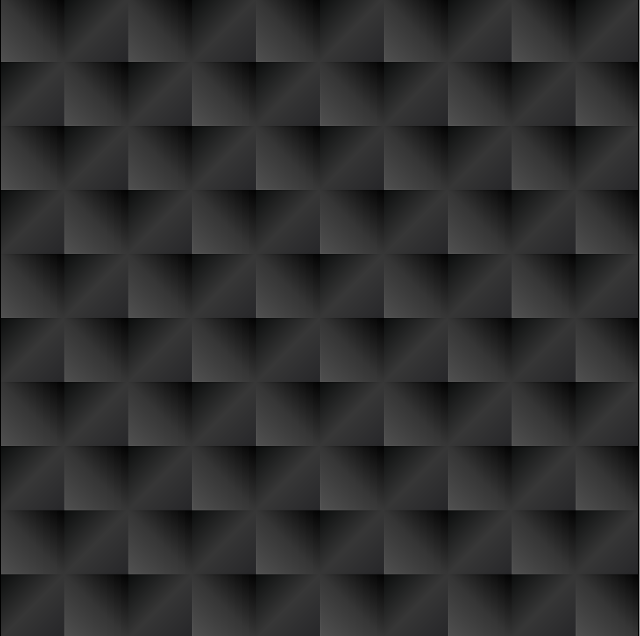
Give the GLSL for this pattern, as a Shadertoy shader.

```glsl
// Lengths are fractions of the canvas height
const vec2 CELL = vec2(0.10053, 0.1007);
const vec2 ORIGIN = vec2(0.0005, -0.0036);
const float PANEL_LEFT = 0.0017;
const float PANEL_RIGHT = 1.0034;
const float BORDER_WIDTH = 0.0019;
const float EDGE_WIDTH = 0.003;
const float EDGE_SHADE = 0.5;
const float EDGE_GLOW = 0.1;
const float BANDS = 9.0;
const float BAND_STRENGTH = 0.5;
const float TILE_VARIATION = 0.03;
const int SAMPLES = 3;

// Surroundings of the panel
const vec3 BORDER_COLOR = vec3(0.0);
const vec3 MARGIN_COLOR = vec3(0.9);

// Slope tile: bright lower left to black upper right
const vec3 SLOPE_LIGHT = vec3(0.315);
const vec3 SLOPE_MID = vec3(0.21);
const vec3 SLOPE_DARK = vec3(0.005);

// Ridge tile: lit along the rising diagonal
const vec3 RIDGE_DARK = vec3(0.045, 0.053, 0.052);
const vec3 RIDGE_LIGHT = vec3(0.215);
const vec3 RIDGE_SHADE = vec3(0.15, 0.15, 0.16);

float hash(vec2 p) {
    return fract(sin(dot(p, vec2(12.9898, 78.233))) * 43758.5453);
}

vec3 threeStop(vec3 a, vec3 b, vec3 c, float t) {
    return t < 0.5 ? mix(a, b, t * 2.0) : mix(b, c, t * 2.0 - 1.0);
}

// 1 on a tile edge, fading inwards
float edgeFade(float distanceToEdge) {
    return 1.0 - smoothstep(0.0, EDGE_WIDTH, distanceToEdge);
}

vec3 slopeTile(vec2 uv) {
    // Faint upright bands, stronger towards the dark side
    float stepped = (floor(uv.x * BANDS) + 0.5) / BANDS;
    float x = mix(uv.x, stepped, BAND_STRENGTH * uv.x);
    vec3 color = threeStop(SLOPE_LIGHT, SLOPE_MID, SLOPE_DARK, 0.5 * (x + uv.y));

    // Glow on the lit sides, shade on the dark top
    float glow = max(edgeFade(uv.x * CELL.x) * (1.0 - uv.y),
                     edgeFade(uv.y * CELL.y) * (1.0 - uv.x));
    float shade = edgeFade((1.0 - uv.y) * CELL.y) * uv.x;
    return color * (1.0 + EDGE_GLOW * glow) * (1.0 - EDGE_SHADE * shade);
}

vec3 ridgeTile(vec2 uv) {
    vec3 color = threeStop(RIDGE_DARK, RIDGE_LIGHT, RIDGE_SHADE,
                           0.5 * (uv.x + 1.0 - uv.y));

    // Shade fades out where four tiles meet in a lit corner
    float shade = edgeFade((1.0 - uv.y) * CELL.y) * (1.0 - uv.x);
    return color * (1.0 - EDGE_SHADE * shade);
}

vec3 pattern(vec2 p) {
    vec2 grid = (p - ORIGIN) / CELL;
    vec2 id = floor(grid);
    vec2 uv = fract(grid);

    // Checkerboard of the two tiles, slightly uneven in brightness
    bool isSlope = mod(id.x + id.y, 2.0) > 0.5;
    vec3 color = isSlope ? slopeTile(uv) : ridgeTile(uv);
    color *= 1.0 + TILE_VARIATION * (hash(id) - 0.5);

    // Black side lines, then the pale margin beyond the right one
    if (p.x < PANEL_LEFT || p.x > PANEL_RIGHT) color = BORDER_COLOR;
    if (p.x > PANEL_RIGHT + BORDER_WIDTH) color = MARGIN_COLOR;
    return color;
}

void mainImage(out vec4 fragColor, in vec2 fragCoord) {
    // Supersample to smooth the tile edges
    vec3 sum = vec3(0.0);
    for (int j = 0; j < SAMPLES; j++) {
        for (int i = 0; i < SAMPLES; i++) {
            vec2 offset = (vec2(i, j) + 0.5) / float(SAMPLES) - 0.5;
            sum += pattern((fragCoord + offset) / iResolution.y);
        }
    }
    fragColor = vec4(sum / float(SAMPLES * SAMPLES), 1.0);
}
```
